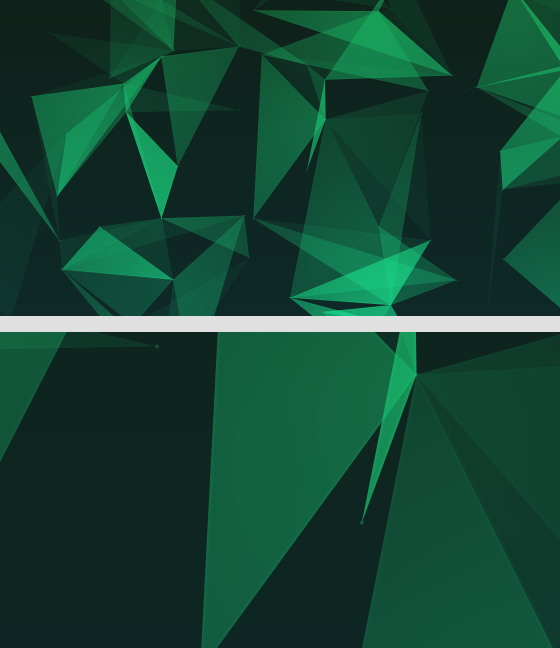
Top, the full canvas; bottom, a detail of the centre.
Write a Shadertoy shader that draws this background.

```glsl
const float TAU = 6.28318;
const float CELL = 0.2;          // node spacing, in canvas heights
const int FACETS = 4;            // candidate triangles per node

vec3 hash33(vec3 p) {
    p = fract(p * vec3(0.1031, 0.1030, 0.0973));
    p += dot(p, p.yxz + 33.33);
    return fract((p.xxy + p.yxx) * p.zyx);
}

float cross2(vec2 a, vec2 b) {
    return a.x * b.y - a.y * b.x;
}

// Jittered grid node; the jitter may leave its own cell
vec2 nodeAt(vec2 cell) {
    vec2 jitter = hash33(vec3(cell + 40.0, 7.0)).xy - 0.5;
    return (cell + 0.5 + 1.5 * jitter) * CELL;
}

// Grid step to one of the eight neighbours
vec2 neighbour(float index) {
    float angle = index * TAU / 8.0;
    return round(1.2 * vec2(cos(angle), sin(angle)));
}

// Facets gather in slightly leaning columns with ragged borders
float clusterDensity(vec2 cell) {
    vec2 c = (cell + 0.5) * CELL;
    float column = cos(TAU * (c.x - 0.42 + 0.1 * (c.y - 0.5)) / 0.65);
    float ragged = hash33(vec3(cell + 40.0, 23.0)).z - 0.5;
    return smoothstep(-0.3, 1.0, column + 0.8 * ragged);
}

float edgeDistance(vec2 p, vec2 a, vec2 b) {
    vec2 e = b - a;
    return cross2(p - a, e) / max(length(e), 1e-4);
}

// Negative inside the triangle
float triangleDistance(vec2 p, vec2 a, vec2 b, vec2 c) {
    float winding = cross2(b - a, c - a) < 0.0 ? -1.0 : 1.0;
    float ab = winding * edgeDistance(p, a, b);
    float bc = winding * edgeDistance(p, b, c);
    float ca = winding * edgeDistance(p, c, a);
    return max(ab, max(bc, ca));
}

float coverage(float d, float pixel) {
    return clamp(0.5 - d / pixel, 0.0, 1.0);
}

// Opacity of one glassy facet, fading away from its first corner
float facetOpacity(vec2 p, vec2 a, vec2 b, vec2 c, float strength, float pixel) {
    float d = triangleDistance(p, a, b, c);
    float fade = mix(1.15, 0.75, clamp(length(p - a) / 0.4, 0.0, 1.0));
    float rim = 1.0 + 0.15 * smoothstep(-0.004, -0.001, d);
    float alpha = (0.06 + 0.54 * strength * strength) * fade * rim;
    return coverage(d, pixel) * alpha;
}

void mainImage(out vec4 fragColor, in vec2 fragCoord) {
    vec2 p = fragCoord / iResolution.y;
    float pixel = 1.0 / iResolution.y;

    // Dark backdrop and facet tint, both cooler towards the bottom
    vec3 color = mix(vec3(0.055, 0.16, 0.155), vec3(0.055, 0.13, 0.10), p.y);
    vec3 tint = mix(vec3(0.10, 0.92, 0.58), vec3(0.10, 0.68, 0.36), p.y);

    vec2 home = floor(p / CELL);
    for (int y = -2; y <= 2; y++)
    for (int x = -2; x <= 2; x++) {
        vec2 cell = home + vec2(x, y);
        vec2 a = nodeAt(cell);
        float density = clusterDensity(cell);

        // Overlapping facets fanned between neighbouring nodes
        for (int i = 0; i < FACETS; i++) {
            vec3 rnd = hash33(vec3(cell + 40.0, 61.0 + 13.0 * float(i)));
            if (rnd.x > density) continue;
            float first = floor(rnd.y * 8.0);
            float turn = 1.0 + floor(fract(rnd.y * 8.0) * 3.0);
            vec2 b = nodeAt(cell + neighbour(first));
            vec2 c = nodeAt(cell + neighbour(first + turn));
            color = mix(color, tint, facetOpacity(p, a, b, c, rnd.z, pixel));
        }

        // Tiny node speck
        float speck = coverage(length(p - a) - 0.002, pixel);
        color = mix(color, tint, 0.25 * speck);
    }

    fragColor = vec4(color, 1.0);
}
```
